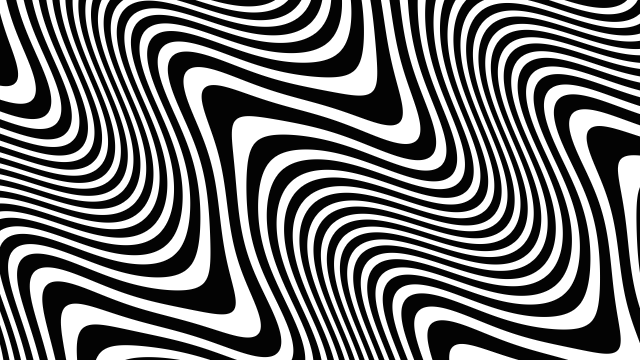
Write a WebGL 2 fragment shader that draws this pattern.

```glsl
#version 300 es
precision highp float;
// Black and white op-art stripes, folded into flowing diagonal zigzags.

uniform vec2 u_resolution;
out vec4 fragColor;

const float TAU = 6.2831853;
const vec3 INK = vec3(0.01);
const vec3 PAPER = vec3(1.0);

// Angle of a plane wave: frequency in cycles per canvas height, shift in cycles.
float waveAngle(vec2 p, vec2 frequency, float shift) {
    return TAU * (dot(p, frequency) - shift);
}

// Stripe count at p: a diagonal ramp, folded into zigzags of varying depth.
float stripePhase(vec2 p) {
    const vec2 rampSlope = vec2(10.3, 7.95);
    float foldAngle = waveAngle(p, vec2(1.037, -0.994), 0.08);
    float pinchAngle = waveAngle(p, vec2(0.881, 0.562), 0.4);
    float swellAngle = waveAngle(p, vec2(-0.275, 1.836), 0.85);

    // Deep folds crowd the stripes, shallow folds spread them.
    float foldDepth = 2.75 * (1.0 + 0.35 * cos(pinchAngle));
    float fold = foldDepth * sin(foldAngle);
    float pinch = 0.55 * sin(pinchAngle);
    float swell = 0.25 * sin(swellAngle);
    return dot(p, rampSlope) + fold + pinch + swell - 0.515;
}

// Ink coverage of a repeating stripe, smoothed over one pixel.
float stripe(float phase, float inkShare, float pixel) {
    float fromCenter = abs(fract(phase + 0.5) - 0.5);
    return clamp(0.5 + (0.5 * inkShare - fromCenter) / pixel, 0.0, 1.0);
}

void main() {
    // Canvas heights, measured down from the top left.
    vec2 p = gl_FragCoord.xy / u_resolution.y;
    p.y = 1.0 - p.y;

    float phase = stripePhase(p);
    float pixel = max(length(vec2(dFdx(phase), dFdy(phase))), 1e-4);
    float ink = stripe(phase, 0.55, pixel);

    fragColor = vec4(mix(PAPER, INK, ink), 1.0);
}
```
